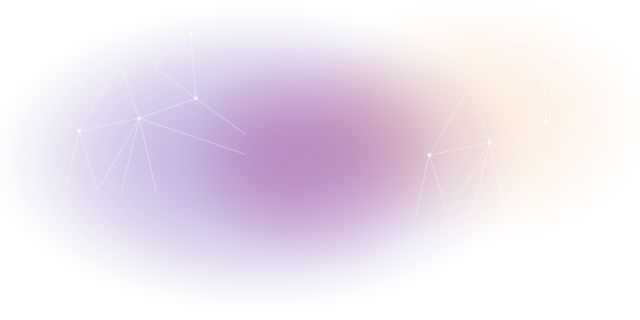
This background is drawn by a Shadertoy shader. Its source:

```glsl
#define VIOLET_INK vec3(0.245, 0.31, 0.135)
#define ROSE_INK vec3(0.035, 0.14, 0.11)
#define PEACH_INK vec3(0.01, 0.07, 0.12)
#define LINE_HALF_WIDTH 0.0013
#define DOT_RADIUS 0.0062
#define LINE_OPACITY 0.42
#define DOT_OPACITY 0.8
#define NETWORK_STEP vec2(1.095, -0.0755)

// Soft elliptical bell: 1 at the centre, 0 at the rim
float glow(vec2 p, vec2 centre, vec2 radii) {
    vec2 q = (p - centre) / radii;
    return pow(max(1.0 - dot(q, q), 0.0), 1.5);
}

float segment(vec2 p, vec2 a, vec2 b) {
    vec2 ab = b - a;
    float t = clamp(dot(p - a, ab) / dot(ab, ab), 0.0, 1.0);
    return length(p - a - t * ab);
}

float coverage(float dist, float halfWidth, float pixel) {
    return clamp((halfWidth - dist) / pixel + 0.5, 0.0, 1.0);
}

// Distances to the links (x) and the bright nodes (y)
vec2 network(vec2 p) {
    const vec2 west = vec2(0.247, 0.591);
    const vec2 hub = vec2(0.435, 0.630);
    const vec2 east = vec2(0.612, 0.693);
    const vec2 top = vec2(0.596, 0.893);
    const vec2 bend = vec2(0.482, 0.792);
    const vec2 foot = vec2(0.305, 0.404);

    // Links between nodes
    float link = min(segment(p, west, hub), segment(p, hub, east));
    link = min(link, segment(p, east, top));
    link = min(link, segment(p, east, bend));
    link = min(link, segment(p, bend, top));
    link = min(link, segment(p, west, foot));
    link = min(link, segment(p, hub, foot));

    // Loose ends
    link = min(link, segment(p, west, vec2(0.203, 0.396)));
    link = min(link, segment(p, west, vec2(0.357, 0.780)));
    link = min(link, segment(p, hub, vec2(0.378, 0.790)));
    link = min(link, segment(p, hub, vec2(0.380, 0.404)));
    link = min(link, segment(p, hub, vec2(0.488, 0.404)));
    link = min(link, segment(p, hub, vec2(0.766, 0.518)));
    link = min(link, segment(p, east, vec2(0.766, 0.581)));

    float node = min(min(distance(p, west), distance(p, hub)),
                     min(distance(p, east), distance(p, top)));
    return vec2(link, node);
}

void mainImage(out vec4 fragColor, in vec2 fragCoord) {
    float pixel = 1.0 / iResolution.y;
    vec2 p = (fragCoord - vec2(0.5 * iResolution.x, 0.0)) * pixel;
    p.x += 1.0;

    // Tinted glows subtracted from white
    vec3 color = vec3(1.0);
    color -= VIOLET_INK * glow(p, vec2(0.807, 0.505), vec2(0.859, 0.490));
    color -= ROSE_INK * glow(p, vec2(0.990, 0.513), vec2(0.443, 0.370));
    color -= PEACH_INK * glow(p, vec2(1.484, 0.622), vec2(0.573, 0.400));

    // Two copies of the white network
    for (int i = 0; i < 2; i++) {
        vec2 dist = network(p - float(i) * NETWORK_STEP);
        float line = LINE_OPACITY * coverage(dist.x, LINE_HALF_WIDTH, pixel);
        float spot = DOT_OPACITY * coverage(dist.y, DOT_RADIUS, pixel);
        color = mix(color, vec3(1.0), max(line, spot));
    }
    fragColor = vec4(color, 1.0);
}
```
